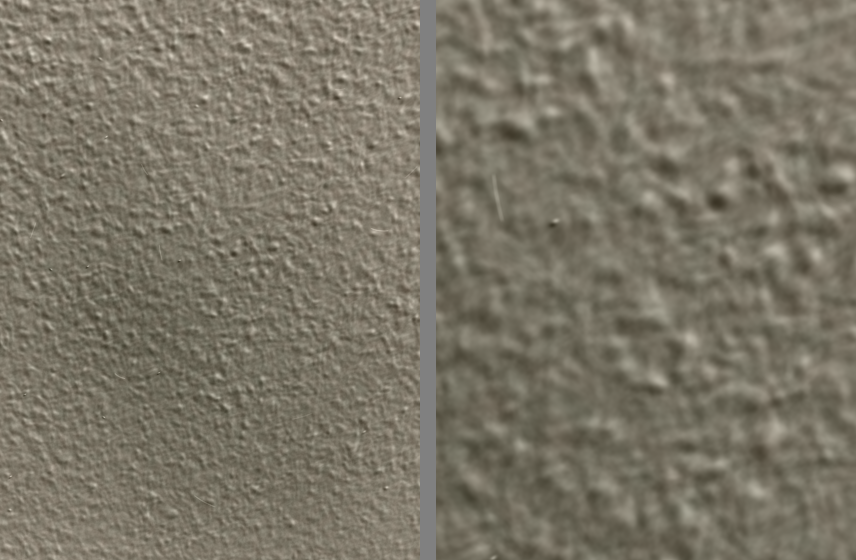
Left, the full canvas; right, a detail of the centre.
This texture is drawn by a Shadertoy shader. Its source:

```glsl
#define GRAINS 52.0
#define RELIEF 0.27
#define LIGHT_DIR vec2(0.6, 0.8)
#define BASE_TONE 0.544
#define VALLEY_DEPTH 0.11
#define WARM_OFFSET vec3(0.0, -0.026, -0.084)
#define SPECKS 16
#define FIBRES 9

const mat2 TURN = mat2(0.8, 0.6, -0.6, 0.8);

vec2 hash22(vec2 p) {
    vec3 q = fract(p.xyx * vec3(0.1031, 0.1030, 0.0973));
    q += dot(q, q.yzx + 33.33);
    return fract((q.xx + q.yz) * q.zy);
}

float cornerSlope(vec2 cell, vec2 corner, vec2 f) {
    return dot(hash22(cell + corner) * 2.0 - 1.0, f - corner);
}

float gradientNoise(vec2 p) {
    vec2 i = floor(p), f = p - i;
    vec2 u = f * f * f * (f * (f * 6.0 - 15.0) + 10.0);
    float low = mix(cornerSlope(i, vec2(0, 0), f), cornerSlope(i, vec2(1, 0), f), u.x);
    float high = mix(cornerSlope(i, vec2(0, 1), f), cornerSlope(i, vec2(1, 1), f), u.x);
    return mix(low, high, u.y);
}

// Scattered round bumps and pits of varied size and height
float pebbles(vec2 p) {
    vec2 cell = floor(p);
    float sum = 0.0;
    for (int y = -1; y <= 1; y++) {
        for (int x = -1; x <= 1; x++) {
            vec2 id = cell + vec2(x, y);
            vec2 d = p - id - hash22(id);
            vec2 trait = hash22(id + 517.0);
            float radius = mix(0.38, 0.58, trait.x);
            sum += mix(-0.4, 1.0, trait.y) * exp(-dot(d, d) / (radius * radius));
        }
    }
    return sum;
}

// Paint surface: broad lumps, pebbles and finer wrinkles,
// each layer turned so that no lattice direction shows
float paintHeight(vec2 p) {
    vec2 turned = TURN * p;
    float lumps = gradientNoise(p * 0.55 + 13.0);
    float wrinkles = gradientNoise(TURN * turned * 1.6 + 37.0);
    return 0.65 * lumps + 0.72 * pebbles(turned) + 0.4 * wrinkles;
}

// Small bright dust grains, each with a dark shadow away from the light
float dustSpecks(vec2 p, float height) {
    float sum = 0.0;
    for (int i = 0; i < SPECKS; i++) {
        vec2 seed = vec2(float(i) + 3.0, 71.0);
        vec2 centre = hash22(seed) * vec2(1.0, height);
        vec2 trait = hash22(seed + 19.0);
        float radius = mix(0.0025, 0.005, trait.x * trait.x);
        vec2 d = p - centre;
        d.y += d.x * (trait.y - 0.5);
        d.y *= 1.4;
        sum += 0.3 * exp(-dot(d, d) / (radius * radius));
        d += LIGHT_DIR * 1.6 * radius;
        sum -= 0.18 * exp(-dot(d, d) / (radius * radius * 1.5));
    }
    return sum;
}

// Faint, slightly bent hairs
float looseFibres(vec2 p, float height) {
    float sum = 0.0;
    for (int i = 0; i < FIBRES; i++) {
        vec2 seed = vec2(float(i) + 5.0, 143.0);
        vec2 trait = hash22(seed + 41.0);
        float angle = trait.x * 3.14159;
        vec2 along = vec2(cos(angle), sin(angle));
        vec2 d = p - hash22(seed) * vec2(1.0, height);
        float halfLength = mix(0.012, 0.035, trait.y);
        float t = dot(d, along) / halfLength;
        float bend = t * t * 0.006 * (trait.x - 0.4);
        float side = dot(d, vec2(-along.y, along.x)) + bend;
        float body = 1.0 - smoothstep(0.0004, 0.0026, abs(side));
        sum += mix(0.05, 0.12, trait.x) * body * (1.0 - smoothstep(0.8, 1.0, abs(t)));
    }
    return sum;
}

void mainImage(out vec4 fragColor, in vec2 fragCoord) {
    vec2 p = fragCoord / iResolution.x;
    float height = iResolution.y / iResolution.x;
    float depth = 1.0 - p.y / height;

    // Grains shrink toward the bottom and drift out of line
    vec2 q = vec2((p.x - 0.5) * (1.0 + 0.3 * depth), p.y - 0.2 * depth * depth);
    q = q * GRAINS + 200.0;
    q += 0.5 * vec2(gradientNoise(q * 0.3), gradientNoise(q * 0.3 + 90.0));

    // Side light on the relief
    vec2 stepToLight = LIGHT_DIR * 0.24;
    float slope = paintHeight(q - stepToLight) - paintHeight(q + stepToLight);
    float patchiness = 1.0 + 0.4 * gradientNoise(p * 6.0 + 11.0);
    float relief = RELIEF * mix(1.15, 0.75, depth) * patchiness;
    float shade = relief * (slope + 0.2 * slope * slope);

    // Broad dim valley through the middle, brighter toward the edges
    vec2 v = p - vec2(0.42, 0.52);
    v.y += 0.35 * v.x;
    float valley = exp(-dot(v * v, vec2(3.6, 4.2)));
    float tone = BASE_TONE - VALLEY_DEPTH * valley;
    tone += 0.045 * gradientNoise(p * 3.0 + 5.0);
    tone += shade + dustSpecks(p, height) + looseFibres(p, height);

    // Greener in the valley, warmer outside, with fine colour mottling
    float tint = 0.006 - 0.016 * valley + 0.02 * gradientNoise(q * 0.6 + 60.0);
    vec3 color = tone + WARM_OFFSET + tint * vec3(0.7, -0.3, -0.2);
    color += 0.03 * gradientNoise(TURN * q * 3.6);
    fragColor = vec4(clamp(color, 0.0, 1.0), 1.0);
}
```
